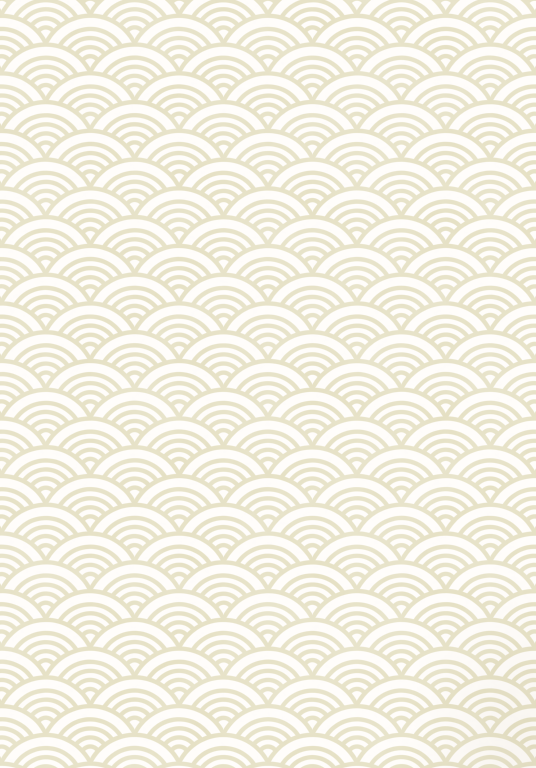
Give the GLSL for this pattern, as a Shadertoy shader.

```glsl
#define REPEATS_ACROSS 6.03
#define ROW_STEP 0.3236
#define FIRST_APEX 5.251
#define RADIUS 0.582
#define LINE_WIDTH 0.049
#define FIRST_RING 0.173
#define RING_PITCH 0.102
#define LAST_RING 3.0
#define PAPER vec3(1.0, 0.992, 0.982)
#define INK vec3(0.900, 0.880, 0.768)
#define PALE_INK vec3(0.920, 0.908, 0.825)

// Smooth mottling from layered, rotated sines, about -1 to 1
float mottle(vec2 p) {
    float sum = 0.0, weight = 0.5;
    for (int i = 0; i < 4; i++) {
        sum += weight * sin(p.x + 1.7 * sin(p.y)) * cos(p.y - 0.6 * p.x);
        p = mat2(1.5, 1.2, -1.2, 1.5) * p + 2.3;
        weight *= 0.55;
    }
    return sum;
}

// Signed distance to the inked rings; depth is measured inward from the rim
float ringDistance(float depth) {
    float index = clamp(round((depth - FIRST_RING) / RING_PITCH), 0.0, LAST_RING);
    float inner = abs(depth - FIRST_RING - index * RING_PITCH);
    float rim = abs(depth - 0.5 * LINE_WIDTH);
    return min(rim, inner) - 0.5 * LINE_WIDTH;
}

// Ink coverage of overlapping scales, composited from back to front
float scaleInk(vec2 p, float soft) {
    float frontRow = floor((FIRST_APEX - p.y) / ROW_STEP) + 1.0;
    float ink = 1.0;
    for (int i = 3; i >= 0; i--) {
        float row = frontRow - float(i);
        float x = p.x - 0.5 * REPEATS_ACROSS - 0.5 * mod(row, 2.0);
        float y = p.y - (FIRST_APEX - row * ROW_STEP - RADIUS);
        float depth = RADIUS - length(vec2(x - round(x), y));
        float cover = smoothstep(-soft, soft, depth);
        float line = 1.0 - smoothstep(-soft, soft, ringDistance(depth));
        // Keep the outer rim solid while its edge is blended
        line = depth < 0.5 * LINE_WIDTH ? 1.0 : line;
        ink = mix(ink, line, cover);
    }
    return ink;
}

void mainImage(out vec4 fragColor, in vec2 fragCoord) {
    vec2 p = fragCoord * REPEATS_ACROSS / iResolution.x;
    vec2 uv = fragCoord / iResolution.xy;
    float soft = 0.75 * REPEATS_ACROSS / iResolution.x;

    // Slightly uneven printed edges
    vec2 wobble = 0.002 * vec2(mottle(p * 9.0), mottle(p * 9.0 + 5.0));
    float ink = scaleInk(p + wobble, soft);

    // Patchy ink on paper
    float wear = 0.3 + 0.35 * mottle(p * 3.0);
    vec3 color = mix(PAPER, mix(INK, PALE_INK, clamp(wear, 0.0, 1.0)), ink);
    color += 0.004 * mottle(p * 23.0);

    // Faint warm shade in the lower right corner
    float corner = 1.0 - smoothstep(0.0, 0.3, length(uv - vec2(1.0, 0.0)));
    color *= 1.0 - corner * vec3(0.025, 0.03, 0.04);
    fragColor = vec4(clamp(color, 0.0, 1.0), 1.0);
}
```
